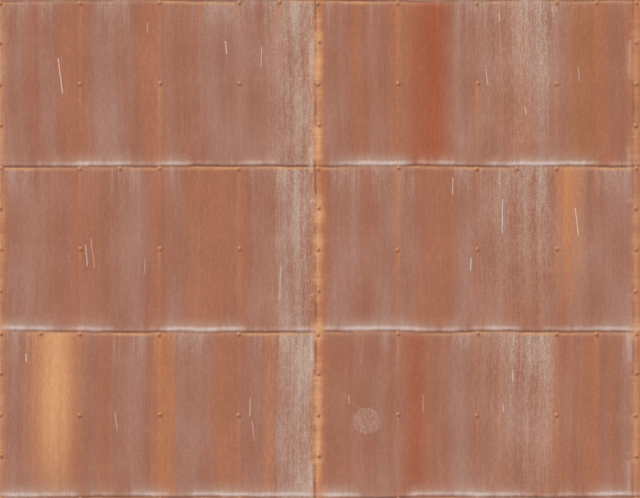
This texture is drawn by a Shadertoy shader. Its source:

```glsl
const vec2 SCALE = vec2(1.2865, 1.0);
const vec2 ORIGIN = vec2(0.001, 0.002);   // lower left seam crossing
const vec2 PITCH = vec2(0.4965, 0.3325);  // panel size, 2 across and 3 down
const float RIVET = 0.0036;
const float GRAIN = 0.09;
const vec3 COPPER = vec3(0.645, 0.43, 0.345);
const vec3 DUSTY = vec3(0.665, 0.497, 0.437);
const vec3 WARM = vec3(0.69, 0.45, 0.34);
const vec3 PALE = vec3(0.735, 0.625, 0.565);
const vec3 LIP = vec3(0.82, 0.74, 0.71);
const vec3 AMBER = vec3(0.85, 0.63, 0.46);
const vec3 RUST = vec3(0.76, 0.48, 0.31);
const vec3 RED = vec3(0.65, 0.35, 0.24);
const vec3 DARK = vec3(0.40, 0.25, 0.21);

float hash(vec2 p) { return fract(sin(dot(p, vec2(127.1, 311.7))) * 43758.5); }
float bell(float d, float w) { return exp(-d * d / (w * w)); }

// Distance to the nearest scattered cell centre
float cells(vec2 p) {
    float d = 2.0;
    for (int k = 0; k < 9; k++) {
        vec2 c = floor(p) + vec2(k % 3 - 1, k / 3 - 1);
        d = min(d, length(c + vec2(hash(c), hash(c + 37.0)) - p));
    }
    return d - 0.5;
}

// Layered sines, about -1 to 1
float waves(float x, float seed) {
    float sum = 0.0, amp = 0.5;
    for (int i = 0; i < 5; i++) {
        sum += amp * sin(x + seed * 2.7 + 1.3 * sin(x * 0.47 + seed));
        x *= 2.13;
        amp *= 0.62;
    }
    return sum;
}

// Soft vertical band within one row of panels
float stain(vec2 uv, float row, float x, float halfWidth) {
    float inRow = float(floor((uv.y - ORIGIN.y) / PITCH.y) == row);
    return inRow * (1.0 - smoothstep(0.25, 1.45, abs(uv.x - x) / halfWidth));
}

float segment(vec2 p, vec2 a, vec2 d) {
    return length(p - a - d * clamp(dot(p - a, d) / dot(d, d), 0.0, 1.0));
}

void mainImage(out vec4 fragColor, in vec2 fragCoord) {
    vec2 uv = fragCoord / iResolution.xy, p = uv * SCALE, size = PITCH * SCALE;
    float px = 1.0 / iResolution.y;
    vec2 g = (uv - ORIGIN) / PITCH, id = floor(g), f = fract(g), line = floor(g + 0.5);
    vec2 seam = (g - line) * size;
    seam += 0.002 * vec2(waves(p.y * 19.0, 2.0), waves(p.x * 13.0, line.y));

    // Copper sheet: vertical streaks, mottling, grain
    float seed = id.x * 3.0 + id.y * 5.0;
    float streak = waves(p.x * 25.0 + 0.3 * sin(p.y * 9.0), seed);
    float fine = waves(p.x * 150.0 + 0.5 * sin(p.y * 14.0), seed + 4.0);
    float mottle = cells(p * vec2(15.0, 8.0));
    float grain = 0.6 * cells(p * vec2(230.0, 190.0)) + 0.6 * cells(p * vec2(150.0, 50.0));
    vec3 col = mix(COPPER, DUSTY, clamp(0.3 + 0.5 * streak + 0.6 * mottle + 0.15 * fine, 0.0, 1.0));
    col = mix(col, WARM, 0.6 * smoothstep(0.0, 0.7, 0.4 * fine - streak));

    // Chalky weathering, strongest near panel tops
    float chalk = id.x < 0.5 ? smoothstep(0.8, 0.94, f.x) * (0.6 + 0.2 * f.y)
        : smoothstep(0.42, 0.7, f.x) * smoothstep(0.77, 0.71, f.x) * (0.1 + 0.75 * f.y);
    chalk += 0.4 * smoothstep(0.75, 1.0, f.y) * smoothstep(0.0, 0.7, streak + 0.3 * fine);
    col = mix(col, PALE, clamp(chalk * (0.9 + 0.4 * fine + 0.7 * grain + 0.6 * mottle), 0.0, 1.0));

    // Broad stains
    vec2 q = uv + vec2(0.002 * fine + 0.001 * sin(uv.y * 23.0), 0.0);
    float body = 0.85 + 0.2 * fine, broad = stain(q, 0.0, 0.083, 0.037);
    col = mix(col, mix(RUST, AMBER, broad * body), broad * smoothstep(-0.2, 0.5, f.y));
    col = mix(col, RUST, 0.75 * body * stain(q, 0.0, 0.258, 0.018));
    col = mix(col, RUST, 0.5 * body * stain(q, 0.0, 0.422, 0.007));
    col = mix(col, RED, 0.6 * body * stain(q, 0.0, 0.647, 0.018));
    col = mix(col, mix(RUST, AMBER, 0.4), body * stain(q, 1.0, 0.89, 0.022) * f.y);
    col = mix(col, RED, 0.85 * body * stain(q, 2.0, 0.672, 0.029));
    col = mix(col, RUST * 0.88, 0.6 * body * stain(q, 2.0, 0.908, 0.03));

    // Pale round mark
    float disc = length(p - vec2(0.737, 0.155));
    col = mix(col, PALE, (0.4 + 0.5 * grain) * smoothstep(0.029, 0.025, disc));

    // Rust runs below the rivets
    vec2 lattice = g * vec2(8.0, 4.0), node = floor(lattice + 0.5);
    vec2 r = (lattice - node) * size / vec2(8.0, 4.0);
    float even = float(mod(node.x, 2.0) < 0.5), level = mod(node.y, 4.0);
    float tier = floor(g.y * 2.0), pick = hash(vec2(node.x, tier + 11.0));
    float run = exp((fract(g.y * 2.0) - 1.0) * mix(5.0, 0.8, pick));
    run *= bell(r.x, mix(0.002, 0.007, pick * pick)) * max(even, 0.6 * mod(tier, 2.0));
    col = mix(col, mix(RUST, AMBER, 0.3), run * (0.2 + 0.6 * hash(vec2(tier, node.x))));

    // Scratches
    for (int i = 0; i < 4; i++) {
        vec2 key = id * 7.0 + float(i) * vec2(3.0, 17.0);
        vec2 a = id + vec2(0.08, 0.35) + vec2(0.84, 0.6) * vec2(hash(key), hash(key + 5.0));
        vec2 d = vec2(0.2 * hash(key + 13.0) - 0.04, -1.0) * (0.012 + 0.06 * pow(hash(key + 9.0), 2.0));
        float mark = smoothstep(0.0007 + px, 0.0, segment(p, a * size + ORIGIN * SCALE, d));
        col = mix(col, LIP, mark * (0.25 + 0.6 * hash(key + 21.0)));
    }

    // Horizontal seams: broken chalky lip over a broken rust line
    float patchy = 0.5 + 0.8 * waves(p.x * 15.0, line.y * 3.0);
    col = mix(col, PALE, 0.6 * clamp(patchy, 0.0, 1.0) * bell(seam.y - 0.01, 0.015));
    col = mix(col, LIP, clamp(patchy + 0.3 * f.x - 0.1, 0.1, 0.9) * bell(seam.y - 0.006, 0.0045));
    col = mix(col, AMBER, clamp(0.8 - 0.8 * patchy, 0.1, 0.85) * bell(seam.y + 0.004, 0.004));
    col = mix(col, DARK, clamp(0.6 - 0.4 * patchy, 0.1, 0.6) * bell(seam.y, 0.0007 + px));

    // Vertical seams: beaded rust, chalky on the left, fainter at the sides
    float inner = line.x == 1.0 ? 1.0 : 0.5, swell = waves(p.y * 34.0, 1.0);
    col = mix(col, LIP, 0.7 * inner * bell(seam.x + 0.013, 0.005) * smoothstep(0.0, 0.6, waves(p.y * 21.0, 5.0)));
    col = mix(col, RUST, 0.55 * inner * bell(seam.x, 0.013));
    col = mix(col, AMBER, inner * clamp(0.6 + 0.7 * swell, 0.1, 1.0) * bell(seam.x, 0.007 + 0.003 * swell));
    col = mix(col, DARK, 0.4 * inner * clamp(0.5 - swell, 0.0, 1.0) * bell(seam.x + 0.006, 0.001 + px));

    // Rivets on seams and panel middles
    float present = level < 0.5 ? max(even, step(0.65, hash(node)))
        : level == 2.0 ? even : float(mod(node.x, 8.0) < 0.5);
    r += vec2(0.0, level < 0.5 ? 0.004 : 0.0) + 0.003 * (hash(node + 3.0) - 0.5);
    col = mix(col, DARK, 0.7 * present * bell(length(r + vec2(-0.001, 0.003)), RIVET));
    float dome = smoothstep(RIVET + px, RIVET - px, length(r));
    col = mix(col, mix(RUST, AMBER, smoothstep(-0.003, 0.003, r.y - r.x)), 0.8 * present * dome);
    fragColor = vec4(clamp(col * (1.0 + GRAIN * (grain + 0.5 * mottle)), 0.0, 1.0), 1.0);
}
```
